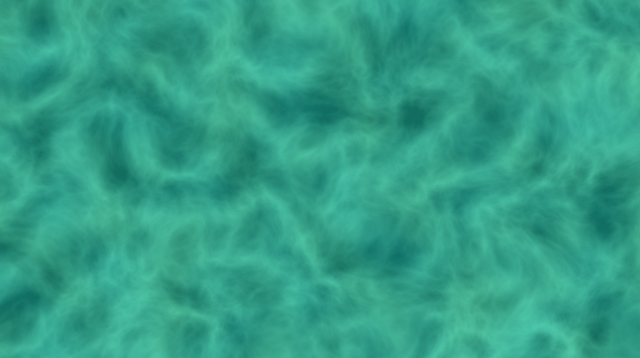
A WebGL 1 fragment shader for this texture:

```glsl
precision highp float;

uniform vec2 u_resolution;

vec2 hash22(vec2 cell) {
  vec3 q = fract(cell.xyx * vec3(0.1031, 0.1030, 0.0973));
  q += dot(q, q.yzx + 33.33);
  return fract((q.xx + q.yz) * q.zy);
}

float cornerSlope(vec2 cell, vec2 corner, vec2 f) {
  vec2 gradient = normalize(hash22(cell + corner) - 0.5001);
  return dot(gradient, f - corner);
}

// Signed gradient noise with quintic blending
float gradientNoise(vec2 p) {
  vec2 cell = floor(p);
  vec2 f = p - cell;
  vec2 blend = f * f * f * (f * (f * 6.0 - 15.0) + 10.0);
  float low = mix(cornerSlope(cell, vec2(0.0, 0.0), f),
                  cornerSlope(cell, vec2(1.0, 0.0), f), blend.x);
  float high = mix(cornerSlope(cell, vec2(0.0, 1.0), f),
                   cornerSlope(cell, vec2(1.0, 1.0), f), blend.x);
  return mix(low, high, blend.y);
}

// Folded octaves: round hollows divided by soft creases
float creasedTurbulence(vec2 p) {
  float total = 0.0;
  float amplitude = 1.0;
  for (int octave = 0; octave < 5; octave++) {
    float n = gradientNoise(p);
    total += amplitude * sqrt(n * n + 0.0015);
    p = mat2(1.6, 1.2, -1.2, 1.6) * p + vec2(17.3, 9.1);
    amplitude *= 0.5;
  }
  return total;
}

void main() {
  vec2 p = gl_FragCoord.xy / u_resolution.y;

  // Gentle warp bends the creases
  vec2 warp = vec2(gradientNoise(p * 4.0 + 31.7), gradientNoise(p * 4.0 + 73.2));
  float depth = creasedTurbulence(p * 5.0 + warp * 0.4 + 50.0);
  depth += 0.25 * gradientNoise(p * 2.7 + 11.4);

  // Creases are light, hollows are deep
  float light = clamp(0.45 - (depth - 0.36) * 1.75, -0.35, 1.2);
  vec3 deepTeal = vec3(0.125, 0.515, 0.447);
  vec3 paleJade = vec3(0.29, 0.75, 0.63);
  vec3 color = mix(deepTeal, paleJade, light);

  // Faint drift between green and cyan
  color += vec3(-0.03, 0.0, 0.04) * gradientNoise(p * 6.0 + 90.6);
  gl_FragColor = vec4(color, 1.0);
}
```
